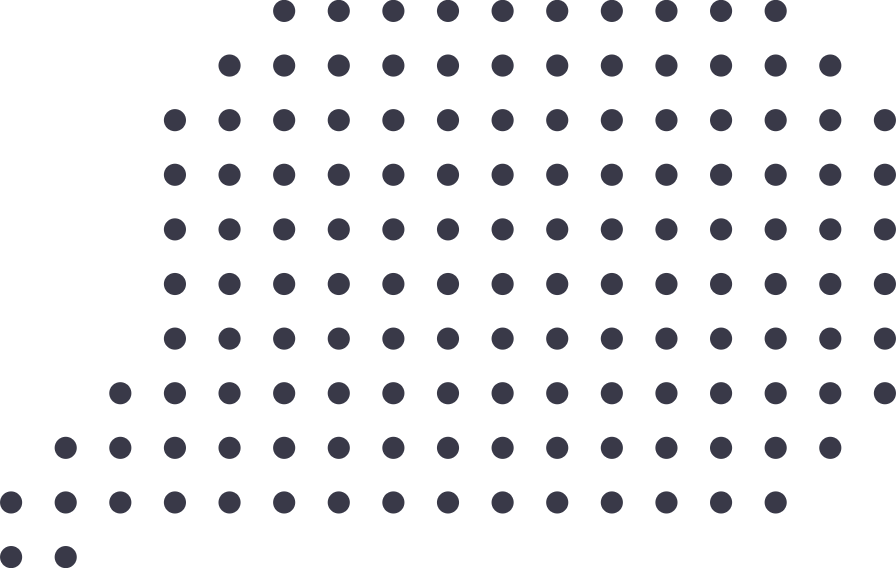
Write a WebGL 2 fragment shader that draws this pattern.

```glsl
#version 300 es
precision highp float;

uniform vec2 u_resolution;
out vec4 fragColor;

const vec3 PAPER = vec3(1.0);
const vec3 INK = vec3(0.222, 0.225, 0.282);

// Lengths are fractions of the canvas height
const float PITCH = 0.09615;
const float RADIUS = 0.01945;
const vec2 CENTER_CELL = vec2(8.0, 5.0);

float firstColumn(float row) {
    return clamp(row - 1.0, 0.0, 3.0) + max(row - 8.0, 0.0);
}

float lastColumn(float row) {
    float taper = max(abs(row - 5.5) - 2.5, 0.0);
    return row < 0.5 ? 1.0 : 16.0 - taper;
}

// 1 when the cell belongs to the dotted region, else 0
float cellMask(vec2 cell) {
    float insideRows = step(-0.5, cell.y) * step(cell.y, 10.5);
    float afterFirst = step(firstColumn(cell.y) - 0.5, cell.x);
    float beforeLast = step(cell.x, lastColumn(cell.y) + 0.5);
    return insideRows * afterFirst * beforeLast;
}

float circleDistance(vec2 p, float radius) {
    return length(p) - radius;
}

float coverage(float dist, float pixel) {
    return clamp(0.5 - dist / pixel, 0.0, 1.0);
}

void main() {
    float pixel = 1.0 / u_resolution.y;
    vec2 p = (gl_FragCoord.xy - 0.5 * u_resolution) * pixel;

    // Nearest grid cell, counted from the lower left dot
    vec2 grid = p / PITCH + CENTER_CELL;
    vec2 cell = floor(grid + 0.5);
    vec2 local = (grid - cell) * PITCH;

    float dot_ = coverage(circleDistance(local, RADIUS), pixel) * cellMask(cell);
    fragColor = vec4(mix(PAPER, INK, dot_), 1.0);
}
```
